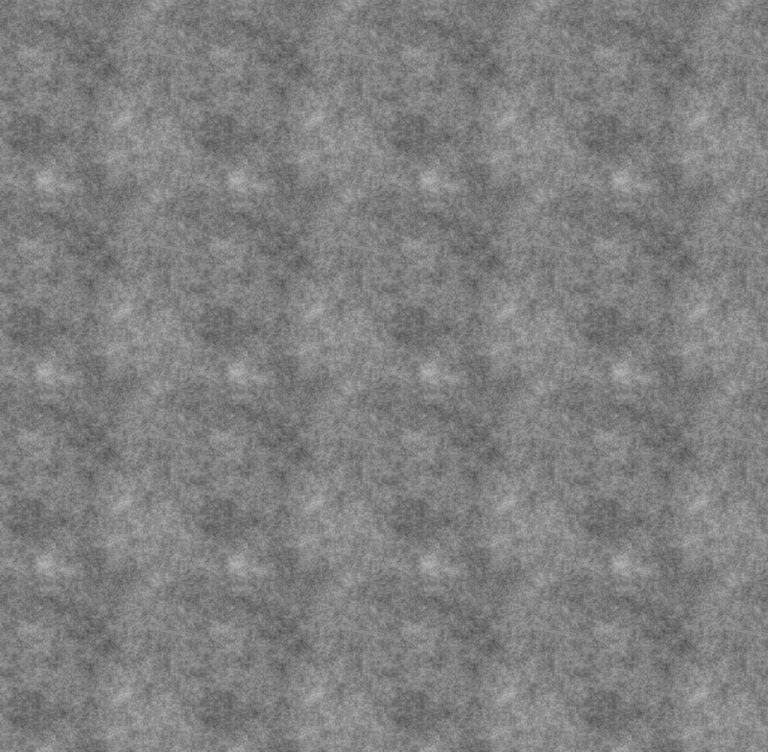
Give the GLSL for this texture, as a Shadertoy shader.

```glsl
// Mottled grey stone: a square tile of soft clouds and fine grain, repeated across the canvas.

#define TILES_ACROSS 4.0
#define BASE_GREY 0.503
#define CLOUD_GAIN 1.2
#define NOISE_AMOUNT 0.064
#define NOISE_GAIN 1.1
#define NOISE_CELLS 5
#define OCTAVES 5
#define GRAIN_AMOUNT 0.05
#define GRAIN_CELLS 128
#define PATCHES 12

// Broad patches of the tile: centre x, centre y (downward), radius, brightness
const vec4 patches[PATCHES] = vec4[](
    vec4(0.63, 0.62, 0.05, 0.07), vec4(0.26, 0.97, 0.08, 0.08),
    vec4(0.62, 0.90, 0.06, 0.04), vec4(0.80, 0.75, 0.19, 0.05),
    vec4(0.76, 0.25, 0.14, 0.04), vec4(0.18, 0.31, 0.06, 0.06),
    vec4(0.56, 0.31, 0.13, -0.07), vec4(0.18, 0.69, 0.11, -0.07),
    vec4(0.47, 0.08, 0.13, -0.04), vec4(0.03, 0.10, 0.10, -0.06),
    vec4(0.32, 0.17, 0.10, -0.03), vec4(0.25, 0.43, 0.09, -0.04));

// Integer hash of a lattice cell and octave, 0 to 1
float hash(ivec2 cell, int seed) {
    uint h = uint(cell.x) * 1597u + uint(cell.y) * 51749u + uint(seed) * 3643u;
    h = (h ^ (h >> 16)) * 73244475u;
    h = (h ^ (h >> 15)) * 44485709u;
    h ^= h >> 16;
    return float(h & 65535u) / 65535.0;
}

// Slope of a random direction at a lattice corner, with the lattice wrapped at the tile
float corner(ivec2 cell, vec2 offset, int cells, int seed) {
    float angle = 6.2832 * hash(cell % cells, seed);
    return dot(vec2(cos(angle), sin(angle)), offset);
}

// Gradient noise that wraps after the given number of cells, about -0.7 to 0.7
float wrappedNoise(vec2 p, int cells, int seed) {
    vec2 f = fract(p);
    ivec2 c = ivec2(mod(floor(p), float(cells)));
    vec2 w = f * f * f * (f * (f * 6.0 - 15.0) + 10.0);
    float low = mix(corner(c, f, cells, seed),
                    corner(c + ivec2(1, 0), f - vec2(1, 0), cells, seed), w.x);
    float high = mix(corner(c + ivec2(0, 1), f - vec2(0, 1), cells, seed),
                     corner(c + 1, f - 1.0, cells, seed), w.x);
    return mix(low, high, w.y);
}

// Grain: one smoothed random value per small cell, -0.5 to 0.5
float grain(vec2 p) {
    vec2 g = p * float(GRAIN_CELLS) - 0.5;
    vec2 f = smoothstep(0.0, 1.0, fract(g));
    ivec2 a = ivec2(mod(floor(g), float(GRAIN_CELLS)));
    ivec2 b = (a + 1) % GRAIN_CELLS;
    float low = mix(hash(a, 31), hash(ivec2(b.x, a.y), 31), f.x);
    float high = mix(hash(ivec2(a.x, b.y), 31), hash(b, 31), f.x);
    return mix(low, high, f.y) - 0.5;
}

// Soft light and dark patches, wrapped at the tile edges
float clouds(vec2 p) {
    float sum = 0.0;
    for (int i = 0; i < PATCHES; i++) {
        vec2 d = (fract(p - patches[i].xy + 0.5) - 0.5) / patches[i].z;
        sum += patches[i].w * exp(-dot(d, d));
    }
    return sum;
}

// Octaves from mottling down to fibres, each shifted so the lattices do not align
float mottling(vec2 p) {
    float sum = 0.0, amount = NOISE_AMOUNT;
    int cells = NOISE_CELLS;
    for (int i = 0; i < OCTAVES; i++) {
        vec2 shift = vec2(0.37, 0.71) * float(i + 1);
        sum += amount * wrappedNoise(p * float(cells) + shift, cells, i);
        amount *= NOISE_GAIN;
        cells *= 2;
    }
    return sum;
}

void mainImage(out vec4 fragColor, in vec2 fragCoord) {
    // Square tiles counted from the top left corner
    vec2 fromTop = vec2(fragCoord.x, iResolution.y - fragCoord.y);
    vec2 p = fromTop / iResolution.x * TILES_ACROSS;

    // Bend the patch outlines so they are ragged
    vec2 bend = vec2(wrappedNoise(p * 9.0, 9, 11), wrappedNoise(p * 9.0, 9, 12));
    float grey = BASE_GREY + CLOUD_GAIN * clouds(p + 0.08 * bend)
               + mottling(p) + GRAIN_AMOUNT * grain(p);
    fragColor = vec4(vec3(clamp(grey, 0.0, 1.0)), 1.0);
}
```
